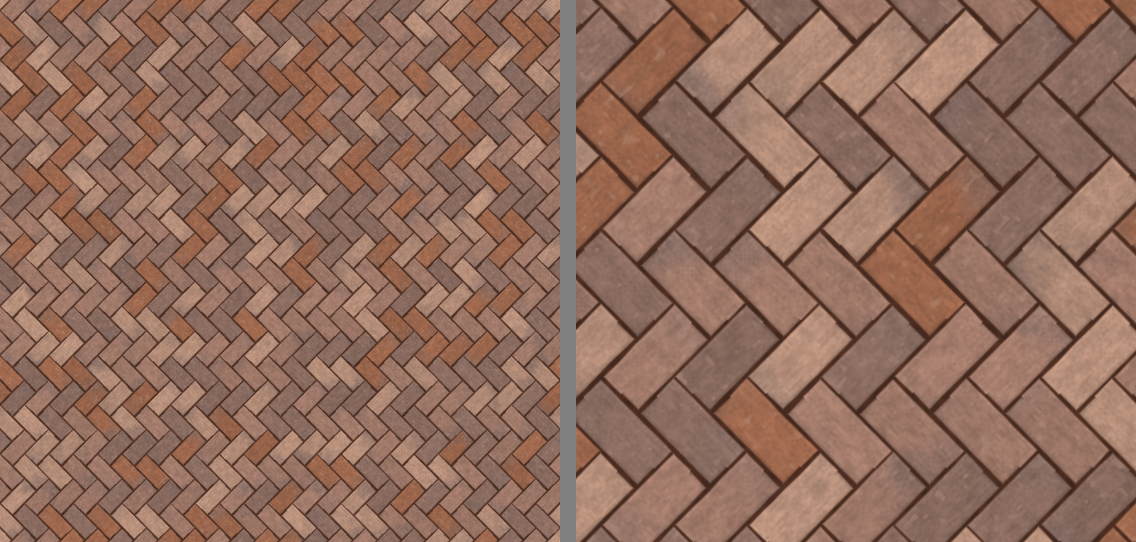
Left, the full canvas; right, a detail of the centre.
This texture is drawn by a WebGL 1 fragment shader. Its source:

```glsl
precision highp float;
uniform vec2 u_resolution;

float hash(vec2 p) {
  vec3 q = fract(vec3(p.xyx) * 0.1031);
  q += dot(q, q.yzx + 33.33);
  return fract((q.x + q.y) * q.z);
}

float noise(vec2 p) {
  vec2 i = floor(p), f = fract(p);
  f = f * f * (3.0 - 2.0 * f);
  return mix(mix(hash(i), hash(i + vec2(1.0, 0.0)), f.x),
             mix(hash(i + vec2(0.0, 1.0)), hash(i + vec2(1.0)), f.x), f.y);
}

float boxDistance(vec2 p, vec2 halfSize) {
  vec2 d = abs(p) - halfSize;
  return length(max(d, 0.0)) + min(max(d.x, d.y), 0.0);
}

// Four clay types: rust, grey brown, rose and pale tan
vec3 clayColour(float pick) {
  vec3 clay = vec3(0.60, 0.395, 0.295);
  clay = mix(clay, vec3(0.535, 0.415, 0.37), step(0.19, pick));
  clay = mix(clay, vec3(0.615, 0.465, 0.405), step(0.47, pick));
  return mix(clay, vec3(0.695, 0.545, 0.465), step(0.76, pick));
}

void main() {
  // 23 columns and 11 double rows; each period is 1 wide and 2 high
  vec2 p = gl_FragCoord.xy / u_resolution * vec2(23.0, 22.0);
  float pixel = 23.0 / u_resolution.x;

  // Find the nearest brick among the two leaning directions
  float nearest = 10.0;
  vec2 local = vec2(0.0), id = vec2(0.0);
  for (int k = 0; k < 2; k++) {
    float lean = float(k);
    vec2 origin = vec2(0.76, 1.82) - lean * vec2(0.5, 1.0);
    vec2 cell = floor((p - origin) / vec2(1.0, 2.0) + 0.5);
    for (int i = -1; i <= 1; i++) {
      vec2 c = cell + vec2(float(i), 0.0);
      vec2 brick = mod(c, vec2(23.0, 11.0)) + lean * vec2(37.0, 53.0);
      vec2 r = p - origin - c * vec2(1.0, 2.0);
      r += 0.02 * (vec2(hash(brick + 3.1), hash(brick + 8.7)) - 0.5);
      vec2 q = 0.70711 * mix(vec2(r.x + r.y, r.y - r.x),
                             vec2(r.x - r.y, r.x + r.y), lean);
      float d = boxDistance(q, vec2(0.707, 0.3535));
      if (d < nearest) {
        nearest = d;
        local = q;
        id = brick;
      }
    }
  }

  // Clay tone and grey firing marks toward one end
  float pick = hash(id + 11.3);
  vec3 colour = clayColour(pick);
  vec2 seed = id * 7.31;
  float cloud = noise(local * 3.0 + seed);
  float end = local.x * (hash(id + 21.7) < 0.5 ? -1.0 : 1.0);
  float scorch = smoothstep(0.0, 0.75, end + 0.6 * (cloud - 0.5));
  colour = mix(colour, vec3(0.50, 0.41, 0.385), scorch * 0.75 * hash(id + 5.9));
  colour *= 0.97 + 0.08 * hash(id + 31.1);

  // Worn mottling, combed ribs and sandy grain
  colour *= 0.95 + 0.1 * noise(local * 7.0 + seed + 40.0);
  colour *= 0.96 + 0.08 * noise(local * vec2(5.0, 26.0) + seed);
  colour *= 0.95 + 0.1 * noise(local * 24.0 + seed + 90.0);
  float chip = smoothstep(0.8, 0.95, noise(local * 9.0 + seed + 150.0));
  colour = mix(colour, vec3(0.70, 0.57, 0.50), 0.35 * chip);

  // Rounded edges lit from above
  float rim = smoothstep(-0.10, -0.03, nearest);
  colour *= 1.0 + rim * (local.y > 0.0 ? 0.04 : -0.13);

  // Dark joints, heavier under the lower edges
  float jointHalf = 0.022 + 0.014 * step(local.y, 0.0);
  jointHalf += 0.012 * (noise(p * 4.0) - 0.5);
  float soft = 0.012 + 0.6 * pixel;
  float joint = smoothstep(-jointHalf - soft, -jointHalf + soft, nearest);
  vec3 mortar = vec3(0.27, 0.155, 0.11) * (0.85 + 0.3 * noise(p * 9.0));
  gl_FragColor = vec4(mix(colour, mortar, joint * 0.95), 1.0);
}
```
